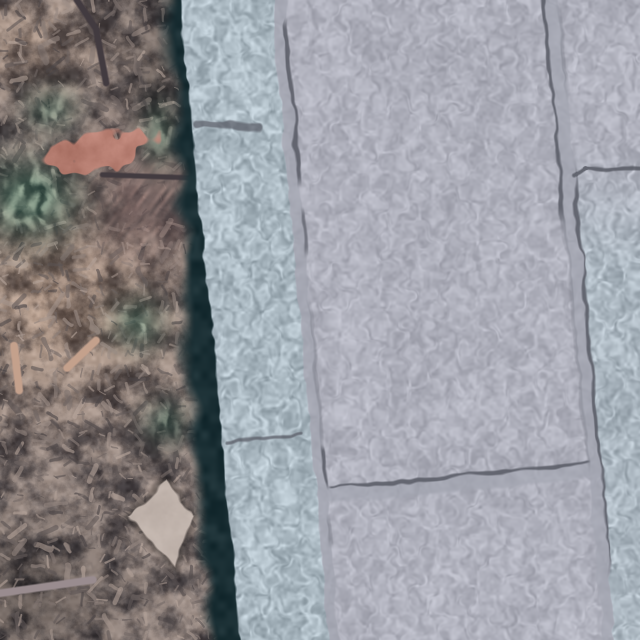
Write a WebGL 1 fragment shader that draws this texture.

```glsl
precision highp float;
uniform vec2 u_resolution;

float hash(vec2 p) {
  vec3 q = fract(p.xyx * 0.1031);
  q += dot(q, q.yzx + 33.33);
  return fract((q.x + q.y) * q.z);
}

float noise(vec2 p) {
  vec2 i = floor(p), f = fract(p), e = vec2(1, 0);
  f = f * f * (3.0 - 2.0 * f);
  return mix(mix(hash(i), hash(i + e), f.x), mix(hash(i + e.yx), hash(i + 1.0), f.x), f.y);
}

float fbm(vec2 p) {
  float sum = 0.0, gain = 0.5;
  for (int i = 0; i < 5; i++) {
    sum += gain * noise(p);
    p = mat2(1.6, 1.2, -1.2, 1.6) * p + 7.3;
    gain *= 0.5;
  }
  return sum;
}

float segment(vec2 p, vec2 a, vec2 b) {
  vec2 d = b - a;
  return length(p - a - d * clamp(dot(p - a, d) / dot(d, d), 0.0, 1.0));
}

float side(vec2 p, vec2 a, vec2 b) {
  vec2 d = normalize(b - a);
  return dot(p - a, vec2(d.y, -d.x));
}

float fill(float d, float soft) { return 1.0 - smoothstep(-soft, soft, d); }

float span(float v, float lo, float hi, float soft) { return fill(lo - v, soft) * fill(v - hi, soft); }

float stroke(vec2 p, vec2 a, vec2 b, float width) { return fill(segment(p, a, b) - width, 0.002); }

float blob(vec2 p, float x, float y, float rx, float ry) {
  vec2 q = (p - vec2(x, y)) / vec2(rx, ry);
  return exp(-dot(q, q));
}

// One randomly turned chip per cell: tone and coverage
vec2 litter(vec2 p, float cells, float seed, float thin) {
  vec2 g = p * cells + seed * 0.37, id = floor(g) + seed, f = fract(g) - 0.5;
  float r = hash(id), angle = 6.283 * hash(id + 19.0);
  vec2 dir = vec2(cos(angle), sin(angle)) * (0.12 + 0.22 * r);
  f += 0.12 * (noise(g * 3.0) - 0.5);
  return vec2(hash(id + 41.0), fill(segment(f, -dir, dir) - thin * (0.5 + r), 0.0012 * cells));
}

vec3 soil(vec2 p) {
  float grain = fbm(p * 34.0);
  vec3 c = mix(vec3(0.24, 0.22, 0.23), vec3(0.64, 0.58, 0.55), smoothstep(0.2, 0.75, grain));
  float warm = blob(p, 0.09, 0.53, 0.18, 0.16) + 0.7 * blob(p, 0.04, 0.93, 0.12, 0.08);
  c += vec3(0.10, 0.065, 0.03) * warm + 0.1 * (noise(p * 150.0) - 0.5);
  c *= 1.0 - 0.3 * blob(p, 0.03, 0.07, 0.14, 0.1) - 0.25 * blob(p, 0.25, 0.85, 0.06, 0.17);
  for (int i = 0; i < 6; i++) {
    float k = float(i);
    vec2 chip = litter(p, 16.0 + 5.0 * k, 13.0 * k + 3.0, 0.04 + 0.018 * mod(k, 3.0));
    vec3 tint = mix(vec3(0.25, 0.23, 0.24), vec3(0.73, 0.66, 0.62), chip.x);
    c = mix(c, tint, chip.y * step(0.42, fract(chip.x * 7.0)) * 0.6);
  }
  // Needles, then green tufts
  float needles = noise(mat2(0.8, 0.6, -0.6, 0.8) * p * vec2(170, 35));
  c = mix(c, mix(vec3(0.3, 0.25, 0.26), vec3(0.62, 0.5, 0.48), needles), 0.7 * blob(p, 0.23, 0.69, 0.09, 0.09));
  float tuft = blob(p, 0.045, 0.69, 0.07, 0.06) + 0.7 * blob(p, 0.215, 0.495, 0.04, 0.04)
    + 0.6 * (blob(p, 0.08, 0.83, 0.04, 0.035) + blob(p, 0.26, 0.34, 0.035, 0.035) + blob(p, 0.25, 0.79, 0.03, 0.05));
  float blades = noise(p * vec2(95, 60) + 4.0 * fbm(p * 18.0));
  c = mix(c, mix(vec3(0.15, 0.25, 0.22), vec3(0.58, 0.68, 0.6), smoothstep(0.25, 0.9, blades)), min(tuft, 0.85));
  // Twigs and straws
  vec2 knee = vec2(0.15, 0.955);
  float twig = max(stroke(p, vec2(0.12, 1), knee, 0.005), stroke(p, knee, vec2(0.166, 0.87), 0.005));
  twig = max(twig, stroke(p, vec2(0.16, 0.727), vec2(0.3, 0.722), 0.004));
  c = mix(c, vec3(0.26, 0.23, 0.25), twig);
  c = mix(c, vec3(0.6, 0.55, 0.56), stroke(p, vec2(0, 0.073), vec2(0.145, 0.094), 0.006));
  float straw = stroke(p, vec2(0.105, 0.425), vec2(0.15, 0.468), 0.006);
  straw = max(straw, stroke(p, vec2(0.022, 0.46), vec2(0.03, 0.39), 0.006));
  c = mix(c, vec3(0.77, 0.63, 0.55), straw);
  // Fallen leaf
  vec2 q = p - vec2(0.155, 0.763);
  q.y -= 0.15 * q.x;
  float leaf = length(q / vec2(0.078, 0.029)) - 1.0 + 0.8 * (noise(p * 60.0) - 0.5);
  c = mix(c, vec3(0.64, 0.42, 0.37) + 0.18 * grain, fill(leaf, 0.08));
  // Pale angular stone
  vec2 top = vec2(0.26, 0.249), left = vec2(0.202, 0.193), low = vec2(0.273, 0.117), right = vec2(0.3, 0.193);
  float rock = max(max(side(p, top, left), side(p, left, low)), max(side(p, low, right), side(p, right, top)));
  rock += 0.007 * (noise(p * 70.0) - 0.5);
  c *= 1.0 - 0.35 * fill(rock - 0.006, 0.008);
  return mix(c, vec3(0.68, 0.63, 0.6) + 0.12 * grain, fill(rock, 0.002));
}

// Curled speckle of granite
float speckle(vec2 p) {
  vec2 warp = vec2(noise(p * 65.0), noise(p * 65.0 + 31.0)) - 0.5;
  return noise(p * vec2(115, 85) + 2.6 * warp) + 0.5 * noise(p * 190.0 + warp) - 0.75;
}

void main() {
  vec2 p = gl_FragCoord.xy / u_resolution;
  float aa = 0.002, wobble = noise(p * 22.0) - 0.5, rough = noise(p * 75.0) - 0.5;
  float jag = 0.008 * wobble + 0.004 * rough, x = p.x + jag, y = p.y;
  float curb = x - 0.378 + 0.098 * y, curbEnd = x - 0.515 + 0.09 * y;
  float slabStart = x - 0.53 + 0.085 * y, slabEnd = x - 0.944 + 0.095 * y;
  float nextStart = x - 0.961 + 0.087 * y;
  float slabFoot = y - 0.238 - 0.097 * (p.x - 0.52) + 0.7 * jag;

  // Paving, mortar and grain
  float bluish = max(fill(curbEnd, aa), 0.8 * fill(-nextStart, aa) * (1.0 - smoothstep(0.55, 0.8, y)));
  float mortar = fill(-curbEnd, aa) * fill(slabStart, aa) + fill(-slabEnd, aa) * fill(nextStart, aa);
  mortar = max(mortar, span(slabFoot, -0.024, 0.0, 0.004) * span(p.x, 0.51, 0.925, 0.003));
  vec3 paving = mix(vec3(0.685, 0.69, 0.735), vec3(0.665, 0.72, 0.755), bluish);
  paving += speckle(p) * mix(0.12, 0.2, bluish) + 0.05 * (fbm(p * 9.0) - 0.48);
  paving = mix(paving, vec3(0.635, 0.645, 0.69) + 0.04 * rough, 0.75 * mortar);

  // Dark seams between blocks
  float width = 0.0026 + 0.003 * wobble;
  float cracks = fill(abs(slabStart) - width, aa) * (span(y, 0.715, 0.965, 0.012) + 0.8 * span(y, 0.605, 0.67, 0.01)
    + 0.3 * span(y, 0.3, 0.52, 0.03) + span(y, 0.24, 0.3, 0.008) + 0.35 * span(y, 0.15, 0.19, 0.01));
  cracks += fill(abs(slabEnd) - width, aa) * (span(y, 0.66, 1.1, 0.02) + 0.25 * span(y, 0.27, 0.66, 0.02));
  cracks += fill(abs(nextStart) - width, aa) * (span(y, 0.12, 0.725, 0.03) + 0.3 * span(y, 0.86, 0.98, 0.03));
  cracks += fill(abs(slabFoot) - width, aa) * span(p.x, 0.515, 0.92, 0.004);
  vec2 bent = vec2(p.x, y + jag), corner = vec2(0.915, 0.734);
  cracks += 0.8 * stroke(bent, vec2(0.307, 0.806), vec2(0.405, 0.8), 0.005);
  cracks += 0.85 * stroke(bent, vec2(0.355, 0.309), vec2(0.47, 0.323), 0.0025);
  cracks += stroke(bent, vec2(0.897, 0.722), corner, 0.003) + stroke(bent, corner, vec2(1.01, 0.736), 0.003);
  paving = mix(paving, vec3(0.34, 0.35, 0.39), 0.85 * min(cracks, 1.0));

  // Soil and shadowed gap beside the curb
  float gap = 0.039 - 0.022 * smoothstep(0.4, 0.75, y);
  float shade = smoothstep(-gap - 0.022, -gap + 0.008, curb + 0.018 * wobble);
  vec3 ground = mix(soil(p), vec3(0.1, 0.18, 0.2) + 0.08 * rough, shade);
  gl_FragColor = vec4(mix(ground, paving, fill(-curb, aa)), 1.0);
}
```
